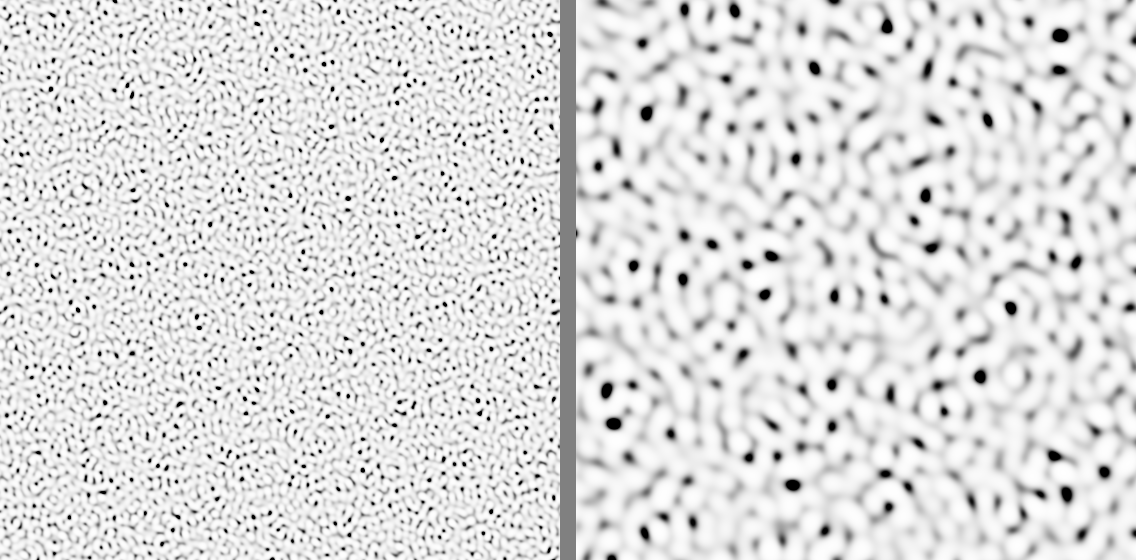
Left, the full canvas; right, a detail of the centre.
Write a WebGL 1 fragment shader that draws this texture.

```glsl
precision highp float;
// Soft white grains of even size with small dark pits and pale grey haze.
// Many plane sine waves of scattered directions and a limited band of
// frequencies are summed; an exponential curve turns the sum into shade.

uniform vec2 u_resolution;

const int WAVE_COUNT = 64;
const float LOWEST_FREQUENCY = 36.0;   // cycles across the canvas
const float HIGHEST_FREQUENCY = 84.0;
const float BASE_SHADE = 0.077;        // shade at the middle of the field
const float SHADE_GROWTH = 1.03;       // higher makes the pits stand out
const float PIT_SOFTNESS = 0.92;       // shade above which pits level off
const vec3 PIT_COLOUR = vec3(0.0);
const vec3 GRAIN_COLOUR = vec3(1.0);

const float TAU = 6.2831853;
const float GOLDEN_TURN = 0.381966;    // spreads the directions evenly
const float FREQUENCY_STEP = 0.754878; // spreads the frequencies evenly

float hash(float n) {
  return fract(sin(n * 127.1 + 11.7) * 43758.5453);
}

// Irregular field without slow drift: mean zero, standard deviation one
float grainField(vec2 uv) {
  float sum = 0.0;
  for (int i = 0; i < WAVE_COUNT; i++) {
    float n = float(i);
    float angle = TAU * fract(n * GOLDEN_TURN);
    float frequency = mix(LOWEST_FREQUENCY, HIGHEST_FREQUENCY,
                          fract(n * FREQUENCY_STEP));
    vec2 direction = vec2(cos(angle), sin(angle));
    sum += sin(TAU * (frequency * dot(uv, direction) + hash(n)));
  }
  return sum / sqrt(0.5 * float(WAVE_COUNT));
}

void main() {
  vec2 uv = gl_FragCoord.xy / min(u_resolution.x, u_resolution.y);

  // Low values flatten into white grains, high values sink into pits
  float shade = BASE_SHADE * exp(SHADE_GROWTH * grainField(uv));

  // Ease the darkest shades towards black
  float excess = max(shade - PIT_SOFTNESS, 0.0);
  shade = min(shade, PIT_SOFTNESS)
        + (1.0 - PIT_SOFTNESS) * (1.0 - exp(-excess / (1.0 - PIT_SOFTNESS)));

  gl_FragColor = vec4(mix(GRAIN_COLOUR, PIT_COLOUR, shade), 1.0);
}
```
